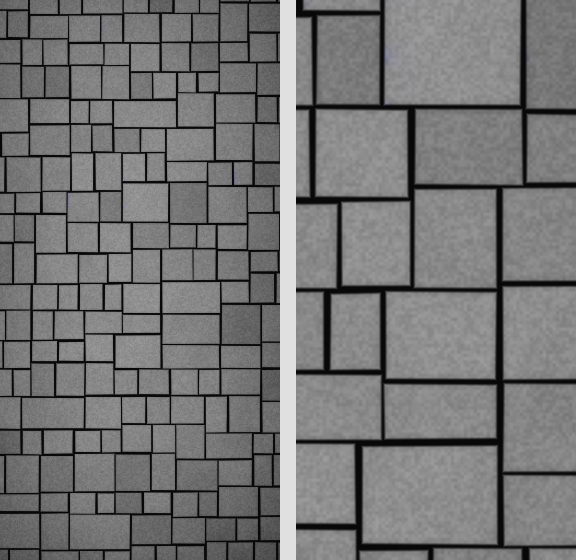
Left: the whole. Right: its middle third, enlarged.
This pattern is drawn by a Shadertoy shader. Its source:

```glsl
// Wall of irregular grey stone tiles with thin black joints, fine grain and dark corners.
// Grid vertices carry alternating vertical and horizontal walls, which makes every
// cell an exact rectangle; wide cells are then split in two at random.

#define CELLS vec2(6.2, 9.35)    // cells per canvas width, in x and y
#define JITTER vec2(0.23, 0.22)  // wall offsets, in cells
#define SPLIT_WIDTH 0.92         // cells wider than this may split
#define SPLIT_CHANCE 0.78
#define JOINT 0.0034             // mean half width of a joint
#define SOFTNESS 0.0021          // blur of the tile edges
#define GRAIN 0.075
#define STONE vec3(1.0, 0.993, 1.0)
#define JOINT_COLOR vec3(0.030, 0.033, 0.031)

float hash(vec2 p) {
    vec3 q = fract(p.xyx * vec3(0.1031, 0.1030, 0.0973));
    q += dot(q, q.yzx + 33.33);
    return fract((q.x + q.y) * q.z);
}

float noise(vec2 p) {
    vec2 i = floor(p), f = fract(p);
    f = f * f * (3.0 - 2.0 * f);
    return mix(mix(hash(i), hash(i + vec2(1, 0)), f.x),
               mix(hash(i + vec2(0, 1)), hash(i + vec2(1, 1)), f.x), f.y);
}

// Position of the wall through a grid vertex
float wallX(vec2 v) { return v.x + JITTER.x * (2.0 * hash(v + 71.0) - 1.0); }
float wallY(vec2 v) { return v.y + JITTER.y * (2.0 * hash(v + 137.0) - 1.0); }

// Rectangle of a cell as (left, bottom, right, top)
vec4 cellRect(vec2 c) {
    bool even = mod(c.x + c.y, 2.0) < 0.5;
    vec2 a = c, b = c + vec2(1, 0), d = c + vec2(0, 1), e = c + 1.0;
    return even ? vec4(wallX(a), wallY(b), wallX(e), wallY(d))
                : vec4(wallX(d), wallY(a), wallX(b), wallY(e));
}

// Distance to the nearest joint (x), tile id (yz), distance to the left side (w)
vec4 tileAt(vec2 p) {
    vec4 best = vec4(-1.0);
    for (int y = -1; y <= 1; y++)
    for (int x = -1; x <= 1; x++) {
        vec2 id = floor(p) + vec2(x, y);
        vec4 r = cellRect(id);
        float width = r.z - r.x;
        if (width > SPLIT_WIDTH && hash(id + 19.0) < SPLIT_CHANCE) {
            float cut = r.x + width * mix(0.4, 0.6, hash(id + 43.0));
            if (p.x < cut) r.z = cut;
            else { r.x = cut; id += 0.5; }
        }
        // Each side gets its own joint width and a slight tilt
        vec4 side = vec4(p - r.xy, r.zw - p) / CELLS.xyxy;
        vec4 rnd = vec4(hash(id + 3.0), hash(id + 5.0), hash(id + 7.0), hash(id + 11.0));
        vec2 t = (p - r.xy) / (r.zw - r.xy) - 0.5;
        vec4 tilt = (fract(rnd * 17.0) - 0.5) * t.yxyx * 0.003;
        vec4 gap = side - (rnd - 0.5) * 0.0036 + tilt;
        float inside = min(min(side.x, side.y), min(side.z, side.w));
        if (inside >= 0.0)
            best = vec4(min(min(gap.x, gap.y), min(gap.z, gap.w)), id, side.x);
    }
    return best;
}

void mainImage(out vec4 fragColor, in vec2 fragCoord) {
    vec2 uv = fragCoord / iResolution.x;
    float height = iResolution.y / iResolution.x;
    vec4 tile = tileAt(uv * CELLS + vec2(20.3, 40.6));

    // Light falls off toward the sides, most at lower right
    vec2 q = vec2(uv.x - 0.45, 2.0 * uv.y / height - 1.06);
    float light = 0.548 - 0.44 * q.x * q.x - 0.11 * q.y * q.y * q.y * q.y;

    // Tone per tile, with a few darker tiles
    float tone = 0.035 * (hash(tile.yz + 87.0) - 0.5);
    tone -= 0.055 * step(0.93, hash(tile.yz + 29.0));

    // Fine grain over faint mottling
    float grain = GRAIN * (noise(uv * 256.0) - 0.5)
                + 0.5 * GRAIN * (noise(uv * 130.0 + 9.0) - 0.5)
                + 0.025 * (noise(uv * 14.0) - 0.5);

    // Soft shade beside the joints
    float shade = mix(0.91, 1.0, smoothstep(0.002, 0.012, tile.x));
    vec3 color = STONE * (light + tone + grain) * shade;

    // Rare blue stain along a left side
    float stain = step(0.975, hash(tile.yz + 61.0)) * exp(-tile.w * 130.0)
                * smoothstep(0.45, 0.8, noise(uv * 30.0));
    color += stain * vec3(-0.06, -0.05, 0.12);

    float blur = max(SOFTNESS, 0.5 / iResolution.x);
    float face = smoothstep(JOINT - blur, JOINT + blur, tile.x);
    fragColor = vec4(mix(JOINT_COLOR, color, face), 1.0);
}
```
